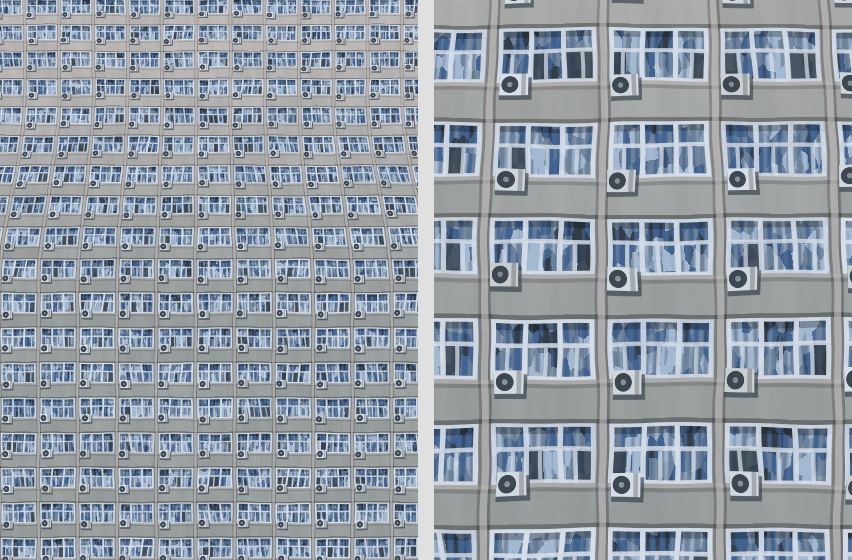
Left, the full canvas; right, a detail of the centre.
Reproduce this pattern procedurally as a Shadertoy shader.

```glsl
// Apartment facade: a grid of window bays with air conditioners, 18 floors down and
// about 11 bays across, whose pitch shrinks toward the top. Parts are box-filtered
// spans inside each bay; hashes, cellular noise and layered sines vary them.

const float FIRST_FLOOR = 0.026;   // depth of the top cooler row, in canvas heights
const float FLOOR_PITCH = 0.0462;  // floor spacing at the top
const float FLOOR_GROWTH = 0.00069;
const float EVEN_FLOOR = 9.0;      // spacing is constant below this floor
const float EVEN_PITCH = 0.0625;
const vec2 BAY_PITCH = vec2(0.0612, 0.0701); // top, bottom
const float CENTRE_SHIFT = -0.012;
const float WARP = 0.0011;
const vec2 WIN_LO = vec2(0.045, 0.045);
const vec2 WIN_HI = vec2(0.935, 0.62);
const float TRANSOM = 0.29;
const float FRAME = 0.042;
const vec2 COOLER = vec2(0.19, 0.64);
const vec2 COOLER_HALF = vec2(0.125, 0.115);

const vec3 WALL_TOP = vec3(0.74, 0.72, 0.72);
const vec3 WALL_LOW = vec3(0.60, 0.62, 0.62);
const vec3 WHITE = vec3(0.85, 0.88, 0.92);
const vec3 PALE = vec3(0.64, 0.72, 0.82);
const vec3 STEEL = vec3(0.43, 0.51, 0.60);
const vec3 BLUE = vec3(0.26, 0.39, 0.57);
const vec3 DARK = vec3(0.20, 0.24, 0.28);

float hash(vec2 p) {
    vec3 q = fract(p.xyx * vec3(0.1031, 0.1030, 0.0973));
    q += dot(q, q.yzx + 33.33);
    return fract((q.x + q.y) * q.z);
}

// Random value of the nearest feature point
float cellular(vec2 p) {
    vec2 base = floor(p);
    float best = 9.0, value = 0.0;
    for (int j = -1; j <= 1; j++)
    for (int i = -1; i <= 1; i++) {
        vec2 c = base + vec2(i, j);
        vec2 d = c + vec2(hash(c), hash(c + 57.0)) - p;
        if (dot(d, d) < best) { best = dot(d, d); value = hash(c + 113.0); }
    }
    return value;
}

float sines(vec2 p) {
    return (sin(p.x + 1.7 * sin(p.y)) + 0.6 * sin(2.3 * p.x - 1.9 * p.y)
          + 0.4 * sin(5.1 * p.x + 3.7 * p.y)) * 0.5;
}

// Share of a pixel of width w at x that lies in [a, b]
float span(float x, float a, float b, float w) {
    return clamp((min(x + 0.5 * w, b) - max(x - 0.5 * w, a)) / w, 0.0, 1.0);
}
float box(vec2 p, vec2 lo, vec2 hi, vec2 w) {
    return span(p.x, lo.x, hi.x, w.x) * span(p.y, lo.y, hi.y, w.y);
}

vec3 glass(vec2 p, vec2 bay, float pane, float lower) {
    vec2 seed = bay * 7.0 + vec2(pane, lower * 3.0);
    float patchy = cellular((p + bay) * vec2(13.0, 6.0));
    float tone = mix(hash(seed), patchy, 0.55) + 0.1 * lower;
    tone += 0.1 * sin(p.x * 75.0 + 6.0 * hash(bay));    // curtain folds
    vec3 c = mix(DARK, BLUE, smoothstep(0.12, 0.32, tone));
    c = mix(c, STEEL, smoothstep(0.38, 0.58, tone));
    c = mix(c, PALE, smoothstep(0.62, 0.85, tone));
    float open = lower * step(0.86, hash(seed + 21.0)); // open sash, dark room
    return mix(c, DARK, 0.8 * open);
}

vec3 window(vec3 col, vec2 p, vec2 bay, vec2 px) {
    float h = hash(bay + 5.0);
    float lean = (h - 0.5) * 0.28 * step(0.55, hash(bay + 9.0));
    float t = (p.x - WIN_LO.x) / (WIN_HI.x - WIN_LO.x) + lean * (p.y - TRANSOM);
    float w = px.x / (WIN_HI.x - WIN_LO.x);
    float lower = step(TRANSOM, p.y);
    float slot = t * 3.0;
    float pane = mix(floor(slot), floor(slot * 2.0), lower);
    vec3 c = glass(p, bay, pane, lower);
    c *= 1.0 - 0.25 * span(p.y, WIN_LO.y, WIN_LO.y + 0.1, px.y);

    // Main mullions, sliding sashes, transom and outer frame
    float bars = 0.0;
    for (int i = 1; i < 3; i++)
        bars = max(bars, span(t, float(i) / 3.0 - 0.026, float(i) / 3.0 + 0.026, w));
    for (int i = 0; i < 3; i++) {
        float s = (float(i) + 0.38 + 0.24 * hash(bay + float(i))) / 3.0;
        bars = max(bars, 0.8 * lower * span(t, s - 0.02, s + 0.02, w));
    }
    bars = max(bars, 0.9 * span(p.y, TRANSOM - 0.022, TRANSOM + 0.022, px.y));
    vec2 rim = vec2(FRAME, 0.035);
    bars = max(bars, 1.0 - box(p, WIN_LO + rim, WIN_HI - rim, px));
    c = mix(c, WHITE, bars * (0.84 + 0.16 * h));
    return mix(col, c, box(p, WIN_LO, WIN_HI, px));
}

vec3 cooler(vec3 col, vec2 p, vec2 bay, vec2 px) {
    vec2 jitter = vec2(hash(bay + 31.0), hash(bay + 43.0)) - 0.5;
    vec2 d = p - COOLER - jitter * vec2(0.06, 0.05);
    vec2 b = COOLER_HALF;
    col = mix(col, DARK, 0.65 * box(d, -b + vec2(0.0, 0.04), b + vec2(0.03, 0.05), px));
    vec3 body = mix(WHITE, vec3(0.74, 0.75, 0.74), 0.6 * hash(bay + 71.0));
    body *= 1.0 - 0.22 * span(d.x, 0.065, 0.105, px.x); // side vent
    float r = length((d + vec2(0.035, 0.0)) * vec2(1.18, 1.0));
    float disc = smoothstep(0.5, -0.5, (r - 0.088) / px.y);
    float hub = smoothstep(0.5, -0.5, (r - 0.028) / px.y);
    body = mix(body, DARK + 0.04, disc * (1.0 - 0.5 * hub));
    return mix(col, body, box(d, -b, b, px));
}

void mainImage(out vec4 fragColor, in vec2 fragCoord) {
    vec2 pos = vec2(fragCoord.x - 0.5 * iResolution.x, iResolution.y - fragCoord.y) / iResolution.y;
    vec2 bent = pos + WARP * vec2(sines(pos.yx * 31.0), sines(pos * 23.0));

    // Perspective: bay and floor coordinates
    float pitch = mix(BAY_PITCH.x, BAY_PITCH.y, smoothstep(0.17, 0.52, pos.y));
    float y = bent.y - FIRST_FLOOR;
    float evenY = EVEN_FLOOR * (FLOOR_PITCH + FLOOR_GROWTH * EVEN_FLOOR);
    float root = sqrt(FLOOR_PITCH * FLOOR_PITCH + 4.0 * FLOOR_GROWTH * min(y, evenY));
    float level = (root - FLOOR_PITCH) / (2.0 * FLOOR_GROWTH) + max(y - evenY, 0.0) / EVEN_PITCH;
    vec2 grid = vec2((bent.x - CENTRE_SHIFT) / pitch, level) + COOLER - vec2(0.02, 0.0);
    vec2 bay = floor(grid) + 40.0;
    vec2 p = fract(grid);
    vec2 px = 1.0 / (iResolution.y * vec2(pitch, y < evenY ? root : EVEN_PITCH));

    // Wall with stains, ledges and piers
    vec3 col = mix(WALL_TOP, WALL_LOW, smoothstep(0.0, 0.6, pos.y));
    col *= 1.0 + 0.025 * sines(grid * vec2(9.0, 1.3)) + 0.05 * (hash(bay + 3.0) - 0.5);
    col *= 1.0 - 0.3 * span(p.y, 0.0, 0.045, px.y) - 0.16 * span(p.y, 0.66, 0.70, px.y);
    col = mix(col, WALL_TOP, 0.5 * span(p.y, 0.62, 0.66, px.y));
    float edge = p.x - round(p.x);
    col *= 1.0 - 0.25 * span(edge, 0.025, 0.05, px.x) - 0.2 * span(edge, -0.06, -0.035, px.x);
    col = mix(col, WALL_TOP * 0.98, 0.6 * span(edge, -0.035, 0.025, px.x));

    col = window(col, p, bay, px);
    col = cooler(col, p, bay, px);
    fragColor = vec4(col, 1.0);
}
```
